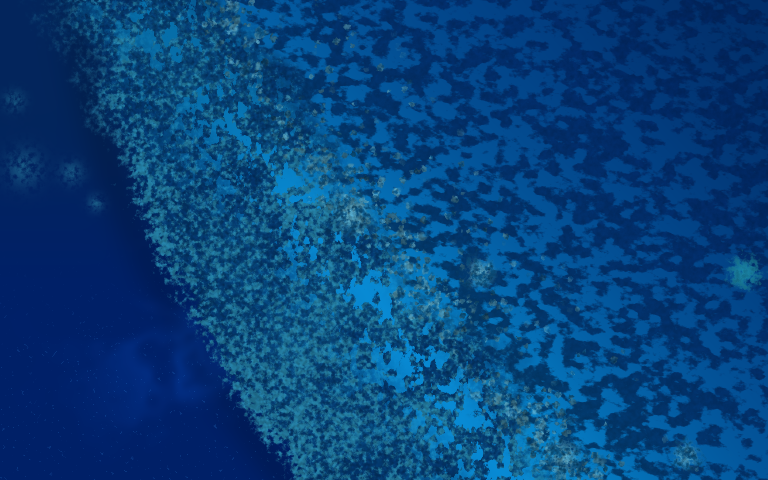
Reproduce this texture procedurally as a Shadertoy shader.

```glsl
// Aerial view of a coral reef: deep water, reef flat, coral crest and mottled lagoon.

const vec3 DEEP_LOW    = vec3(0.00, 0.125, 0.405);
const vec3 DEEP_HIGH   = vec3(0.01, 0.145, 0.36);
const vec3 ROCK_DARK   = vec3(0.01, 0.19, 0.385);
const vec3 ROCK_LIGHT  = vec3(0.05, 0.34, 0.52);
const vec3 TEAL        = vec3(0.16, 0.51, 0.63);
const vec3 POOL        = vec3(0.03, 0.54, 0.83);
const vec3 SAND_NEAR   = vec3(0.02, 0.50, 0.78);
const vec3 SAND_FAR    = vec3(0.005, 0.185, 0.45);
const vec3 WEED_NEAR   = vec3(0.01, 0.23, 0.41);
const vec3 WEED_FAR    = vec3(0.005, 0.15, 0.40);
const vec3 CORAL       = vec3(0.32, 0.57, 0.66);
const float LAGOON_FADE = 0.42;
const float FRINGE_WIDTH = 0.065;
const vec2 WEED_SCALE = vec2(43.0, 64.0);

// Large coral heads: centre and radius.
const vec3 HEADS[5] = vec3[5](
    vec3(1.55, 0.432, 0.036), vec3(1.00, 0.432, 0.036), vec3(1.175, 0.05, 0.040),
    vec3(1.43, 0.05, 0.032), vec3(0.735, 0.555, 0.045));

// Faint shoals in the deep water: centre and radius.
const vec3 SHOALS[4] = vec3[4](
    vec3(0.05, 0.65, 0.040), vec3(0.20, 0.577, 0.018),
    vec3(0.03, 0.79, 0.022), vec3(0.15, 0.64, 0.025));

float hash(vec2 p) {
    vec3 q = fract(vec3(p.xyx) * 0.1031);
    q += dot(q, q.yzx + 33.33);
    return fract((q.x + q.y) * q.z);
}

float noise(vec2 p) {
    vec2 i = floor(p), f = fract(p);
    f = f * f * (3.0 - 2.0 * f);
    return mix(mix(hash(i), hash(i + vec2(1, 0)), f.x),
               mix(hash(i + vec2(0, 1)), hash(i + vec2(1, 1)), f.x), f.y);
}

float fbm(vec2 p) {
    float sum = 0.0, amp = 0.533;
    for (int i = 0; i < 4; i++) {
        sum += amp * noise(p);
        p = mat2(1.6, 1.2, -1.2, 1.6) * p + 17.3;
        amp *= 0.5;
    }
    return sum;
}

float bell(float x) { return exp(-x * x); }

// Scattered lumpy colonies; x is coverage, y is brightness.
vec2 colonies(vec2 p, float density) {
    vec2 cell = floor(p), best = vec2(0.0);
    float lump = (noise(p * 4.0) - 0.5) * 0.35;
    for (int j = -1; j <= 1; j++)
    for (int i = -1; i <= 1; i++) {
        vec2 id = cell + vec2(i, j);
        vec2 centre = id + 0.2 + 0.6 * vec2(hash(id), hash(id + 41.7));
        float radius = 0.2 + 0.3 * hash(id + 8.3);
        float cover = smoothstep(0.1, -0.1, length(p - centre) - radius + lump);
        cover *= smoothstep(0.0, 0.1, density - hash(id + 93.1));
        if (cover > best.x) best = vec2(cover, hash(id + 5.9));
    }
    return best;
}

void mainImage(out vec4 fragColor, in vec2 fragCoord) {
    vec2 p = fragCoord / iResolution.y;
    float grain = fbm(p * 125.0);
    float fine = noise(mat2(0.8, 0.6, -0.6, 0.8) * p * 210.0);
    float broad = fbm(p * 8.0 + 3.0);

    // Signed distances to the outer reef edge and to the crest
    float shore = 0.82 * (p.x - (0.63 - 0.78 * p.y + 0.345 * p.y * p.y));
    float crest = 0.8 * (p.x - (1.18 - 0.75 * p.y));
    float upper = smoothstep(0.6, 1.0, p.y);

    // Deep water with pale swirls, shoals and specks
    vec3 color = mix(DEEP_LOW, DEEP_HIGH, smoothstep(0.35, 0.8, p.y));
    float swirl = bell((fbm(p * 5.0 + 1.7) - 0.5) * 13.0) * smoothstep(0.35, 0.6, noise(p * 9.0));
    color += vec3(0.01, 0.06, 0.12) * swirl * bell(length((p - vec2(0.37, 0.27)) / vec2(0.16, 0.2)));
    color *= 1.0 - 0.15 * bell((shore + 0.03) / 0.04);
    color += vec3(0.04, 0.09, 0.1) * smoothstep(0.88, 0.98, fine) * (1.0 - smoothstep(0.2, 0.5, p.y));
    for (int i = 0; i < 4; i++) {
        float glow = bell(length(p - SHOALS[i].xy) / SHOALS[i].z + 0.8 * (grain - 0.5));
        color = mix(color, TEAL, glow * 0.65 * smoothstep(0.25, 0.8, grain));
    }

    // Reef flat: speckled rock, teal fringe and scattered blue pools
    vec3 reef = mix(ROCK_DARK, ROCK_LIGHT, smoothstep(0.28, 0.75, 0.5 * broad + 0.5 * grain));
    float fringe = exp(-max(shore, 0.0) / FRINGE_WIDTH) * (1.0 - 0.5 * upper);
    float hump = bell(length((p - vec2(0.67, 0.56)) / vec2(0.12, 0.10)));
    float basin = bell(length((p - vec2(0.80, 0.14)) / vec2(0.22, 0.17)));
    float growth = 0.26 * fringe + 0.18 * hump + 0.08 * basin + 0.4 * (broad - 0.5) - 0.06 * upper;
    reef = mix(reef, TEAL, 0.75 * smoothstep(0.47, 0.82, grain + growth));
    reef *= 0.85 + 0.3 * fine;
    float poolBand = bell((crest + 0.10) / 0.12);
    float pools = fbm(p * vec2(72.0, 58.0) + 7.0) + 0.5 * (fbm(p * 13.0 + 31.0) - 0.5);
    vec3 poolTint = mix(POOL, POOL * 0.8, smoothstep(0.5, 0.9, p.y));
    reef = mix(reef, poolTint, poolBand * smoothstep(0.53, 0.63, pools));
    float ragged = (fbm(p * 15.0) - 0.5) * mix(0.05, 0.22, upper) + (grain - 0.5) * 0.06;
    float softness = mix(0.014, 0.09, upper);
    color = mix(color, reef, smoothstep(-softness, softness, shore + ragged));

    // Lagoon: sand broken by weed, fading into depth
    float light = exp(-max(crest, 0.0) / LAGOON_FADE) * mix(1.08, 0.72, smoothstep(0.1, 1.0, p.y));
    vec2 drift = mat2(0.98, 0.17, -0.17, 0.98) * p;
    float mottle = fbm(drift * WEED_SCALE) + 0.2 * (broad - 0.5);
    vec3 sand = mix(SAND_FAR, SAND_NEAR, light);
    vec3 weed = mix(WEED_FAR, WEED_NEAR, light) * (0.88 + 0.24 * grain);
    vec3 lagoon = mix(weed, sand, smoothstep(0.40, 0.60, mottle));
    lagoon *= 1.0 - 0.12 * smoothstep(0.4, 0.9, crest);
    color = mix(color, lagoon, smoothstep(-0.03, 0.05, crest + (broad - 0.5) * 0.16));

    // Coral colonies gathered along the crest
    float ridge = bell((crest - 0.01) / 0.055) * smoothstep(0.25, 0.6, broad);
    vec2 small = colonies(p * 66.0, 0.8 * ridge + 0.15 * bell((crest - 0.12) / 0.14));
    vec2 large = colonies(p * 38.0 + 9.0, 0.45 * ridge);
    vec3 coral = mix(ROCK_LIGHT, CORAL, smoothstep(0.28, 0.65, grain)) * (0.75 + 0.45 * fine);
    color = mix(color, coral * (0.6 + 0.5 * small.y), 0.75 * small.x);
    color = mix(color, coral * (0.75 + 0.4 * large.y), 0.75 * large.x);
    for (int i = 0; i < 5; i++) {
        float reach = length(p - HEADS[i].xy) / HEADS[i].z + (grain - 0.5) * 1.6;
        vec3 tint = i == 0 ? TEAL * vec3(0.7, 1.05, 1.0) : coral;
        color = mix(color, tint * (0.75 + 0.5 * grain), 0.8 * smoothstep(1.15, 0.35, reach));
    }

    fragColor = vec4(clamp(color, 0.0, 1.0), 1.0);
}
```
